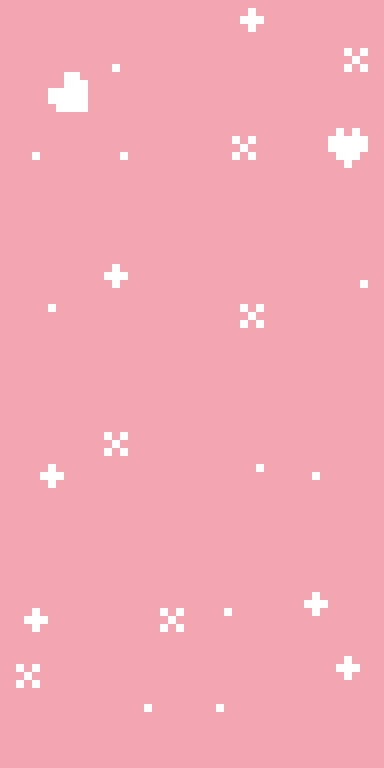
Reproduce this pattern procedurally as a Shadertoy shader.

```glsl
vec2 hash2(vec2 p) {
    return fract(sin(vec2(dot(p, vec2(127.1, 311.7)), dot(p, vec2(269.5, 183.3)))) * 43758.5);
}

// Motifs on whole cells, q is the offset from the motif centre
bool dotMotif(vec2 q)   { return abs(q.x) + abs(q.y) < 0.5; }
bool plusMotif(vec2 q)  { return abs(q.x) + abs(q.y) < 1.5; }
bool crossMotif(vec2 q) { return max(abs(q.x), abs(q.y)) < 1.5 && abs(abs(q.x) - abs(q.y)) < 0.5; }

bool heartMotif(vec2 q) {
    bool lobes = abs(q.y - 2.0) < 0.5 && abs(abs(q.x) - 1.0) < 0.5;
    bool body = q.y < 1.5 && abs(q.x) + max(-q.y, 0.0) < 2.5 && abs(q.x) < 2.5;
    return lobes || body;
}

bool tiltedHeartMotif(vec2 q) {
    vec2 c = abs(q - vec2(0.5, -0.5));
    bool body = max(c.x, c.y) < 2.0 && q.y - q.x < 1.5;
    bool sideLobe = c.y < 1.0 && abs(q.x) < 2.5;
    bool topLobe = c.x < 1.0 && abs(q.y) < 2.5;
    return body || sideLobe || topLobe;
}

// One jittered motif per tile of 12 by 16 cells
float motifs(vec2 p) {
    vec2 tileSize = vec2(12.0, 16.0);
    vec2 cell = floor(p);
    vec2 tile = floor(cell / tileSize);
    vec2 centre = 2.0 + floor(hash2(tile + 3.0) * (tileSize - 4.0));
    vec2 q = cell - tile * tileSize - centre;

    // Shuffle the tile index, then deal 10 dots, 6 pluses, 6 crosses, 2 hearts
    float index = tile.x + 4.0 * (5.0 - tile.y);
    float kind = mod(index * 7.0 + 22.0, 24.0);
    bool inside = kind < 9.5 ? dotMotif(q)
                : kind < 15.5 ? plusMotif(q)
                : kind < 21.5 ? crossMotif(q)
                : kind < 22.5 ? tiltedHeartMotif(q)
                : heartMotif(q);
    return inside ? 1.0 : 0.0;
}

void mainImage(out vec4 fragColor, in vec2 fragCoord) {
    // Average 3 by 3 samples per pixel to smooth the cell edges
    float coverage = 0.0;
    for (int i = 0; i < 9; i++) {
        vec2 offset = (vec2(i % 3, i / 3) - 1.0) / 3.0;
        coverage += motifs((fragCoord + offset) / iResolution.y * 96.0) / 9.0;
    }

    vec3 pink = vec3(0.953, 0.65, 0.698);
    fragColor = vec4(mix(pink, vec3(1.0), coverage), 1.0);
}
```
